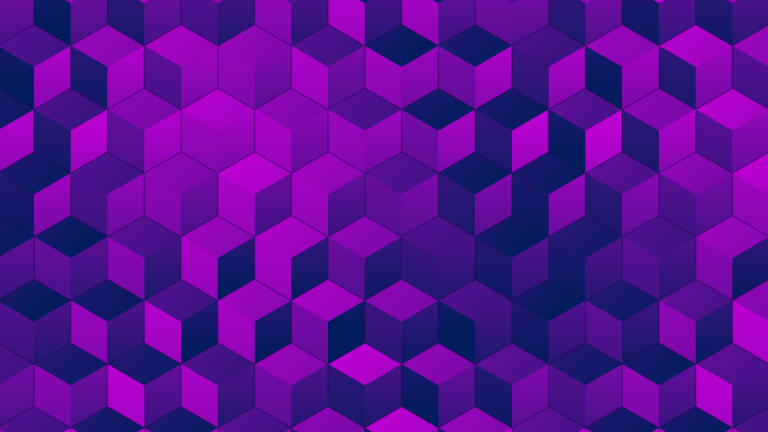
A WebGL 2 fragment shader for this pattern:

```glsl
#version 300 es
precision highp float;
// Isometric cubes tiled on a hexagonal lattice, about 10.5 across and 6.8 down.
// Each of the three face directions is shaded by its own slow wave over the
// lattice, with slight hashed variation, on a navy to magenta ramp.

uniform vec2 u_resolution;
out vec4 fragColor;

const float TAU = 6.2831853;
const float ROW = 0.8660254;                // row pitch in cube widths
const float CUBE_WIDTH = 0.1702;            // fraction of canvas height
const vec2 ORIGIN = vec2(0.419, 0.845);     // centre of the reference cube
const float SEAM_WIDTH = 0.007;             // half width, in cube widths
const float SEAM_STRENGTH = 0.38;
const vec3 NAVY = vec3(0.0, 0.11, 0.36);
const vec3 MAGENTA = vec3(0.73, 0.0, 0.82);
const vec3 SEAM = vec3(0.10, 0.02, 0.28);
const int SAMPLES = 3;

float hash(vec2 p) {
    return fract(sin(dot(p, vec2(127.1, 311.7))) * 43758.5453);
}

// Cosine with its crest at 'crest' and the given period
float wave(float x, float crest, float period) {
    return cos(TAU * (x - crest) / period);
}

// Centre of the hexagonal cell that contains p
vec2 hexCentre(vec2 p) {
    vec2 cell = vec2(1.0, 2.0 * ROW);
    vec2 a = floor(p / cell + 0.5) * cell;
    vec2 b = (floor(p / cell) + 0.5) * cell;
    return distance(p, a) < distance(p, b) ? a : b;
}

// Distance from the cell outline, positive inside
float hexInside(vec2 d) {
    d = abs(d);
    return 0.5 - max(d.x, dot(d, vec2(0.5, ROW)));
}

float topTone(vec2 d, float x, float row) {
    return 0.49 + 0.42 * wave(x - 0.5 * row, 0.0, 7.0) - 0.12 * d.x + 0.12 * (d.y - 0.289);
}

float leftTone(vec2 d, float x, float row) {
    float fall = (d.y + 0.144) / 0.433;
    return 0.48 + 0.41 * wave(x + 0.5 * row, 2.2, 8.0) + 0.07 * fall;
}

float rightTone(vec2 d, float x, float row) {
    float fall = (d.y + 0.144) / 0.433;
    return 0.48 + 0.33 * wave(row, 0.7, 6.0) + 0.14 * wave(x, 5.0, 7.0) + 0.12 * fall;
}

vec3 cubes(vec2 p, float pixel) {
    vec2 centre = hexCentre(p);
    vec2 d = p - centre;
    float row = floor(0.5 - centre.y / ROW);
    vec2 id = vec2(floor(centre.x * 2.0 + 0.5), row);

    // Choose the visible face
    float face, tone;
    if (d.y * ROW > abs(d.x) * 0.5) {
        face = 0.0;
        tone = topTone(d, centre.x, row);
    } else if (d.x < 0.0) {
        face = 1.0;
        tone = leftTone(d, centre.x, row);
    } else {
        face = 2.0;
        tone = rightTone(d, centre.x, row);
    }
    tone += 0.12 * (hash(id + face * 17.0) - 0.5);
    vec3 color = mix(NAVY, MAGENTA, clamp(tone, 0.0, 1.0));

    // Thin seam around each cube
    float seam = 1.0 - smoothstep(SEAM_WIDTH, SEAM_WIDTH + pixel, hexInside(d));
    return mix(color, SEAM, SEAM_STRENGTH * seam);
}

void main() {
    float pixel = 1.0 / (u_resolution.y * CUBE_WIDTH);
    vec3 total = vec3(0.0);

    // Average a grid of samples to smooth the face edges
    for (int j = 0; j < SAMPLES; j++) {
        for (int i = 0; i < SAMPLES; i++) {
            vec2 offset = (vec2(i, j) + 0.5) / float(SAMPLES) - 0.5;
            vec2 p = (gl_FragCoord.xy + offset) / u_resolution.y;
            total += cubes((p - ORIGIN) / CUBE_WIDTH, pixel * 0.5);
        }
    }
    fragColor = vec4(total / float(SAMPLES * SAMPLES), 1.0);
}
```
